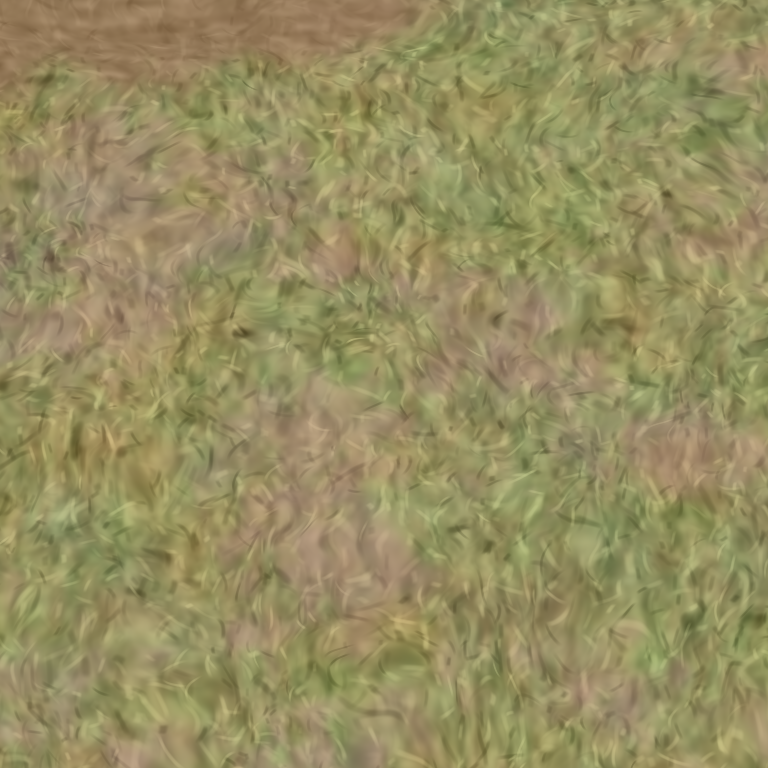
Reproduce this texture procedurally as a Shadertoy shader.

```glsl
// Soft, sun-worn meadow grass with dry patches and a strip of bare soil.

const vec3 GRASS = vec3(0.567, 0.557, 0.360);
const vec3 DRY = vec3(0.625, 0.543, 0.425);
const vec3 SOIL = vec3(0.590, 0.475, 0.355);
const vec3 GREEN_TINT = vec3(-0.045, 0.018, 0.000);
const vec3 YELLOW_TINT = vec3(0.018, 0.010, -0.035);
const vec3 SHADE_TINT = vec3(1.00, 0.98, 0.82);
const float STREAK_CONTRAST = 0.135;
const float BLADE_CONTRAST = 0.125;
const float GAP_CONTRAST = 0.17;
const float FORESHORTENING = 0.30;
const int BLADE_LAYERS = 4;

vec2 hash2(vec2 p) {
    vec3 q = fract(p.xyx * vec3(0.1031, 0.1030, 0.0973));
    q += dot(q, q.yzx + 33.33);
    return fract((q.xx + q.yz) * q.zy);
}

// Smooth value noise in the range -1 to 1.
float noise(vec2 p) {
    vec2 i = floor(p), f = fract(p);
    f = f * f * (3.0 - 2.0 * f);
    float low = mix(hash2(i).x, hash2(i + vec2(1, 0)).x, f.x);
    float high = mix(hash2(i + vec2(0, 1)).x, hash2(i + vec2(1, 1)).x, f.x);
    return 2.0 * mix(low, high, f.y) - 1.0;
}

float fbm(vec2 p) {
    float sum = 0.0, weight = 0.55;
    for (int i = 0; i < 4; i++) {
        sum += weight * noise(p);
        p = mat2(1.6, 1.2, -1.2, 1.6) * p + 7.3;
        weight *= 0.5;
    }
    return sum;
}

// Scattered curved blades, some lit and some shaded.
float bladeLayer(vec2 p, float cells, float seed) {
    vec2 q = p * cells, home = floor(q);
    float tone = 0.0;
    for (int y = -1; y <= 1; y++)
    for (int x = -1; x <= 1; x++) {
        vec2 cell = home + vec2(x, y);
        vec2 place = hash2(cell + seed);
        vec2 look = hash2(cell + seed + 51.7);
        vec2 shape = hash2(cell + seed + 97.1);
        float spread = 2.0 * look.x - 1.0;
        float angle = 0.45 * spread + 0.9 * spread * spread * spread
                    + 0.35 * noise(cell * 0.23 + seed);
        vec2 d = q - cell - place;
        d = mat2(cos(angle), sin(angle), -sin(angle), cos(angle)) * d;
        d.x += (shape.y - 0.5) * 0.9 * d.y * d.y;
        float halfLength = mix(0.25, 0.75, shape.x);
        float halfWidth = mix(0.12, 0.22, shape.y) * (1.0 - 0.3 * shape.x);
        float along = 1.0 - smoothstep(0.35, 1.0, abs(d.y) / halfLength);
        float across = 1.0 - smoothstep(0.15, 1.0, abs(d.x) / halfWidth);
        tone += along * across * (2.0 * look.y - 1.0);
    }
    return tone;
}

void mainImage(out vec4 fragColor, in vec2 fragCoord) {
    vec2 uv = fragCoord / iResolution.y;
    vec2 ground = vec2(uv.x, uv.y * (1.0 + FORESHORTENING * uv.y));
    vec2 bend = vec2(noise(ground * 7.0), noise(ground * 8.0 + 31.0));
    vec2 warped = ground + 0.025 * bend
                + 0.005 * vec2(noise(ground * 31.0), noise(ground * 29.0 + 5.0));

    // Broad patches of dry stalks and fresh growth.
    float dryness = smoothstep(-0.05, 0.50, fbm(ground * vec2(4.0, 5.5) + 12.4)
                  + 0.22 * noise(warped * vec2(34.0, 26.0)) + 0.03);
    float freshness = fbm(ground * vec2(7.0, 9.0) + 43.0)
                    + 0.5 * noise(warped * vec2(48.0, 24.0) + 9.0);
    float yellowness = fbm(ground * 11.0 + 71.0);

    // Ragged soil strip at the upper left.
    float soilEdge = uv.y - 0.885 - 0.09 * uv.x + 0.05 * fbm(uv * 13.0 + 3.0);
    float soil = smoothstep(-0.025, 0.035, soilEdge)
               * (1.0 - smoothstep(0.44, 0.64, uv.x + 0.06 * noise(uv * 12.0)));

    // Fine upright texture.
    float streaks = 0.50 * noise(warped * vec2(62.0, 27.0))
                  + 0.45 * noise(warped * vec2(88.0, 46.0) + 17.0)
                  + 0.30 * noise(warped * vec2(112.0, 84.0) + 29.0);
    float blades = 0.0;
    for (int i = 0; i < BLADE_LAYERS; i++) {
        float k = float(i);
        blades += bladeLayer(warped + 0.137 * k, 19.0 + 6.0 * k, 13.0 * k);
    }

    // Small deep gaps between tufts.
    float gapNoise = noise(warped * vec2(46.0, 29.0) + 61.0)
                   + 0.45 * noise(ground * 9.0 + 83.0);
    float gaps = smoothstep(0.68, 1.25, gapNoise);

    float tone = STREAK_CONTRAST * streaks + BLADE_CONTRAST * blades;
    tone = 0.20 * tanh(tone / 0.20) - GAP_CONTRAST * gaps;
    tone *= mix(1.0, 0.75, dryness);
    tone += 0.018 * fbm(ground * 5.0 + 101.0) + 0.008;

    vec3 color = mix(GRASS, DRY, dryness);
    color += GREEN_TINT * freshness * (1.0 - 0.5 * dryness);
    color += YELLOW_TINT * yellowness;
    color += tone * SHADE_TINT;

    float soilGrain = 0.05 * noise(warped * vec2(24.0, 66.0))
                    + 0.03 * noise(warped * vec2(60.0, 95.0) + 8.0);
    color = mix(color, SOIL + soilGrain + 0.25 * tone, 0.9 * soil);
    fragColor = vec4(clamp(color, 0.0, 1.0), 1.0);
}
```
